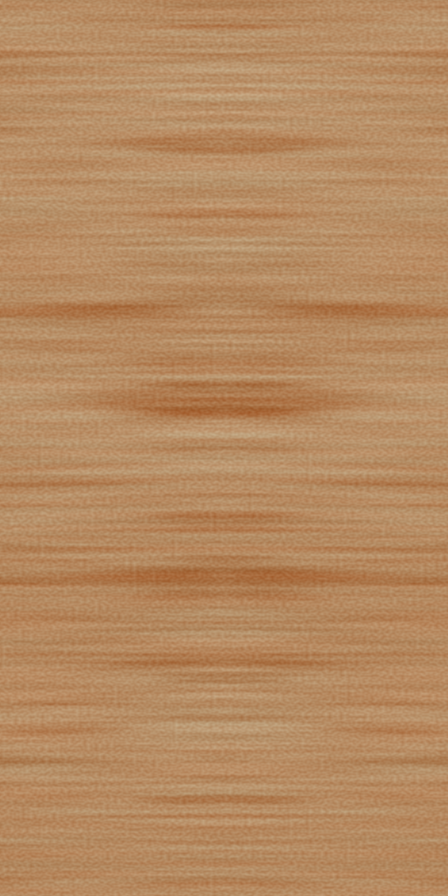
Give the GLSL for this texture, as a Shadertoy shader.

```glsl
// Straight-grained veneer, book-matched about its vertical centre line.
// Stretched gradient noise makes the dark bands, streaks and thin fibres;
// a nearly round, fine noise adds the dusty speckle of the pores.

const vec3 WOOD_MID = vec3(0.712, 0.541, 0.380);
const vec3 TONE_STEP = vec3(0.021, 0.040, 0.046);   // one step lighter
const vec3 RED_TINT = vec3(0.020, -0.014, -0.020);  // warm fibres

// Frequencies in cells per canvas width
const vec2 BROAD_FREQ = vec2(0.7, 4.3);
const vec2 BAND_FREQ = vec2(1.5, 15.0);
const vec2 STREAK_FREQ = vec2(2.6, 41.0);
const vec2 FIBRE_FREQ = vec2(3.2, 108.0);
const vec2 SPECKLE_FREQ = vec2(117.0, 171.0);

// Strengths in tone steps
const float BASE_TONE = 0.25;
const float BROAD_AMOUNT = 1.3;
const float BAND_AMOUNT = 2.7;
const float STREAK_AMOUNT = 1.3;
const float FIBRE_AMOUNT = 1.9;
const float SPECKLE_AMOUNT = 2.1;
const float HEIGHT_FADE = 0.25;
const float BOW = 0.035;

// Unit gradient at a lattice point
vec2 gradientAt(vec2 cell) {
    vec3 p = fract(cell.xyx * vec3(0.1031, 0.1030, 0.0973));
    p += dot(p, p.yzx + 33.33);
    float angle = 6.28318 * fract((p.x + p.y) * p.z);
    return vec2(cos(angle), sin(angle));
}

float gradientNoise(vec2 p) {
    vec2 cell = floor(p);
    vec2 f = fract(p);
    vec2 u = f * f * f * (f * (f * 6.0 - 15.0) + 10.0);
    float a = dot(gradientAt(cell), f);
    float b = dot(gradientAt(cell + vec2(1, 0)), f - vec2(1, 0));
    float c = dot(gradientAt(cell + vec2(0, 1)), f - vec2(0, 1));
    float d = dot(gradientAt(cell + vec2(1, 1)), f - vec2(1, 1));
    return mix(mix(a, b, u.x), mix(c, d, u.x), u.y);
}

// Noise layer with its own offset, away from the lattice lines
float layer(vec2 p, vec2 freq, float seed) {
    return gradientNoise(p * freq + vec2(seed + 0.37, seed * 1.7 + 0.61));
}

void mainImage(out vec4 fragColor, in vec2 fragCoord) {
    vec2 uv = fragCoord / iResolution.x;
    float height = iResolution.y / iResolution.x;

    // Mirror the leaf and bow its grain gently
    vec2 grain = vec2(abs(uv.x - 0.5), uv.y);
    grain.y += BOW * grain.x * grain.x * layer(grain, BROAD_FREQ, 7.0);

    // Dark bands that taper along the grain
    float wide = smoothstep(0.16, 0.60, layer(grain, BAND_FREQ, 19.0));
    float narrow = smoothstep(0.20, 0.55, layer(grain, BAND_FREQ * vec2(1.3, 2.3), 43.0));
    float bands = wide + 0.65 * narrow;

    // Fibres are crisper near the mirror line
    float focus = mix(1.25, 0.85, smoothstep(0.0, 0.35, grain.x));
    float fibres = layer(grain, FIBRE_FREQ, 71.0) * focus;

    float tone = BASE_TONE + HEIGHT_FADE * (2.0 * uv.y / height - 1.0);
    tone += BROAD_AMOUNT * layer(grain, BROAD_FREQ, 3.0);
    tone -= BAND_AMOUNT * bands;
    tone += STREAK_AMOUNT * layer(grain, STREAK_FREQ, 57.0);
    tone += FIBRE_AMOUNT * fibres;
    tone += SPECKLE_AMOUNT * layer(uv, SPECKLE_FREQ, 11.0);

    // Warm and olive tints alternate between the fibres
    float warmth = layer(grain, FIBRE_FREQ * vec2(0.8, 0.6), 91.0) + 0.3 * bands;
    vec3 colour = WOOD_MID + TONE_STEP * tone + RED_TINT * warmth;
    fragColor = vec4(clamp(colour, 0.0, 1.0), 1.0);
}
```
